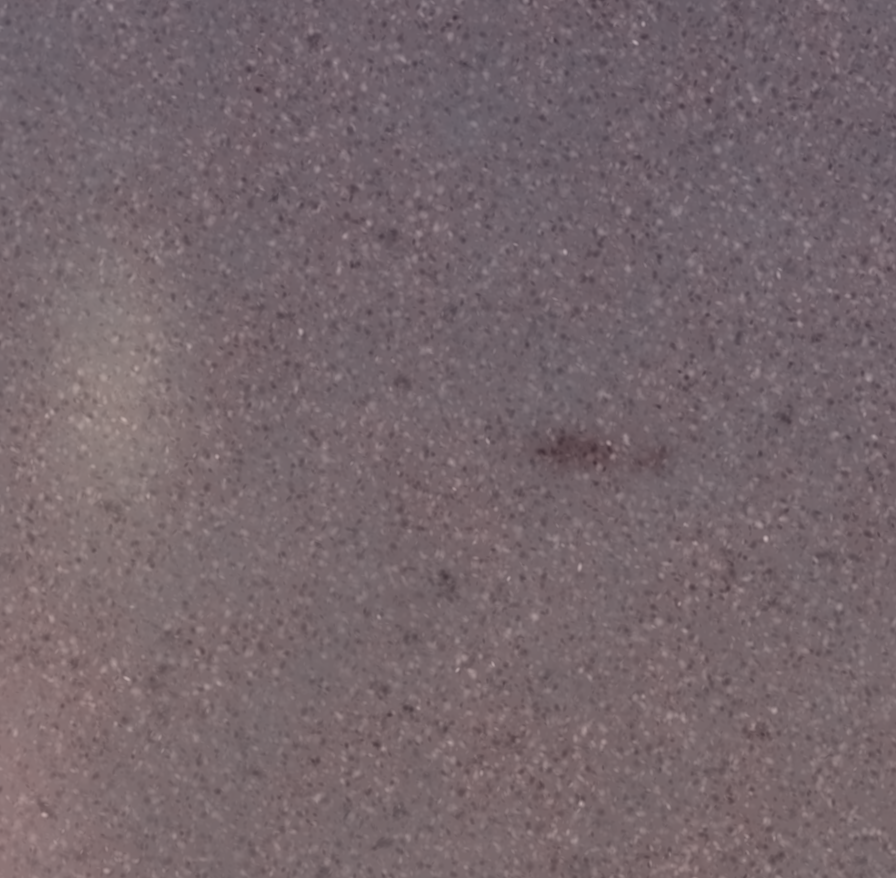
Write a WebGL 2 fragment shader that draws this texture.

```glsl
#version 300 es
precision highp float;
// Soft, worn stony ground in mauve grey: a broad cool-to-warm gradient with a
// pale glow and rusty stains, clouded by layered sines and covered with
// cellular layers of tilted, soft-edged grains, pale flecks and dark pits.

uniform vec2 u_resolution;
out vec4 fragColor;

const vec3 WARM_LOW = vec3(0.474, 0.408, 0.418);
const vec3 COOL_HIGH = vec3(0.424, 0.376, 0.412);
const vec3 GLOW_TINT = vec3(0.100, 0.098, 0.072);
const vec3 CORNER_TINT = vec3(0.075, 0.045, 0.040);
const vec3 STAIN_TINT = vec3(-0.085, -0.105, -0.105);
const vec3 PIT_TINT = vec3(-0.100, -0.095, -0.092);
const vec3 FLECK_TINT = vec3(1.00, 0.98, 0.95);
const vec3 MOTTLE_TINT = vec3(0.010, -0.004, -0.006);

const float GRAIN_SCALE = 112.0;   // cells per canvas height
const float DUST_SCALE = 185.0;
const float FLECK_SCALE = 78.0;
const float SPARK_SCALE = 42.0;
const float PIT_SCALE = 34.0;
const float GRAIN_CONTRAST = 0.095;
const float DUST_CONTRAST = 0.045;
const float FLECK_GAIN = 0.125;
const float SPARK_GAIN = 0.26;
const float CLOUD_GAIN = 0.013;
const float GRAIN_TILT = 1.95;     // main direction of long axes, radians
const float TILT_SPREAD = 2.2;

// Integer hash giving four random values per cell and layer.
vec4 hash4(vec2 cell, float seed) {
    uvec4 v = uvec4(ivec4(ivec2(cell), int(seed), 17));
    v = v * 1664525u + 1013904223u;
    v += v.yzxy * v.wxyz;
    v ^= v >> 16u;
    v += v.yzxy * v.wxyz;
    v ^= v >> 15u;
    return vec4(v >> 8u) / 16777216.0;
}

// Sum of soft elliptical grains; toneRange gives the random tone limits.
float grains(vec2 p, float density, vec2 radii, vec2 toneRange, float seed) {
    vec2 home = floor(p);
    float sum = 0.0;
    for (int j = -1; j <= 1; j++) {
        for (int i = -1; i <= 1; i++) {
            vec2 cell = home + vec2(i, j);
            vec4 place = hash4(cell, seed);
            vec4 shape = hash4(cell, seed + 50.0);
            float angle = GRAIN_TILT + TILT_SPREAD * (shape.x - 0.5);
            vec2 axis = vec2(cos(angle), sin(angle));
            vec2 d = p - cell - place.xy;
            float radius = mix(radii.x, radii.y, shape.y);
            vec2 local = vec2(dot(d, axis), dot(d, vec2(-axis.y, axis.x)));
            local /= radius * vec2(1.0, mix(0.5, 0.9, shape.z));
            float body = max(0.0, 1.0 - dot(local, local));
            float tone = mix(toneRange.x, toneRange.y, place.w);
            sum += step(place.z, density) * tone * body * body;
        }
    }
    return sum;
}

// Layered, rotated and bent sines, roughly in -1..1.
float clouds(vec2 p) {
    float sum = 0.0, gain = 0.5;
    for (int i = 0; i < 6; i++) {
        sum += gain * sin(p.x + 1.4 * sin(p.y + float(i))) * cos(0.8 * p.y - 0.6 * p.x);
        p = mat2(0.8, 0.6, -0.6, 0.8) * p * 1.75 + 2.3;
        gain *= 0.72;
    }
    return sum;
}

float softSpot(vec2 p, vec2 centre, vec2 radii) {
    vec2 d = (p - centre) / radii;
    return exp(-dot(d, d));
}

void main() {
    vec2 p = gl_FragCoord.xy / u_resolution.y;
    float cloud = clouds(p * 9.0);
    float mottle = clouds(p.yx * 14.0 + 5.0);
    vec2 bent = p + 0.014 * vec2(clouds(p * 30.0), clouds(p * 34.0 + 9.0));

    // Broad light and colour
    float coolness = smoothstep(0.1, 1.0, p.y + 0.18 * (p.x - 0.5));
    vec3 color = mix(WARM_LOW, COOL_HIGH, coolness);
    float glow = softSpot(bent, vec2(0.13, 0.56), vec2(0.075, 0.16))
               + 0.35 * softSpot(bent, vec2(0.10, 0.52), vec2(0.19, 0.36));
    color += GLOW_TINT * glow * 0.8;
    color += CORNER_TINT * softSpot(p, vec2(0.0, 0.08), vec2(0.10, 0.22));
    color += CLOUD_GAIN * cloud + MOTTLE_TINT * mottle;

    // Rusty stains and dark pits, the pits thicker low down
    float stain = softSpot(bent, vec2(0.655, 0.488), vec2(0.050, 0.022))
                + 0.8 * softSpot(bent, vec2(0.750, 0.476), vec2(0.024, 0.014));
    color += STAIN_TINT * stain;
    float pitAmount = mix(0.11, 0.04, smoothstep(0.2, 0.6, p.y));
    color += PIT_TINT * grains(bent * PIT_SCALE, pitAmount, vec2(0.25, 0.65), vec2(0.4, 1.0), 1.0);

    // Fine grain, dust, pale flecks and rare bright sparks
    float rough = clamp(0.95 + 0.3 * mottle + 0.2 * (p.x - 0.5), 0.6, 1.3);
    float relief = GRAIN_CONTRAST * grains(p * GRAIN_SCALE, 0.8, vec2(0.5, 0.95), vec2(-1.0, 1.0), 2.0);
    relief += DUST_CONTRAST * grains(p * DUST_SCALE, 0.8, vec2(0.6, 1.0), vec2(-1.0, 1.0), 3.0);
    float flecks = FLECK_GAIN * grains(p * FLECK_SCALE, 0.19, vec2(0.32, 0.65), vec2(0.3, 1.0), 4.0);
    flecks += SPARK_GAIN * grains(p * SPARK_SCALE, 0.02, vec2(0.16, 0.32), vec2(0.4, 1.0), 5.0);
    color += FLECK_TINT * rough * (relief + flecks);

    fragColor = vec4(clamp(color, 0.0, 1.0), 1.0);
}
```
